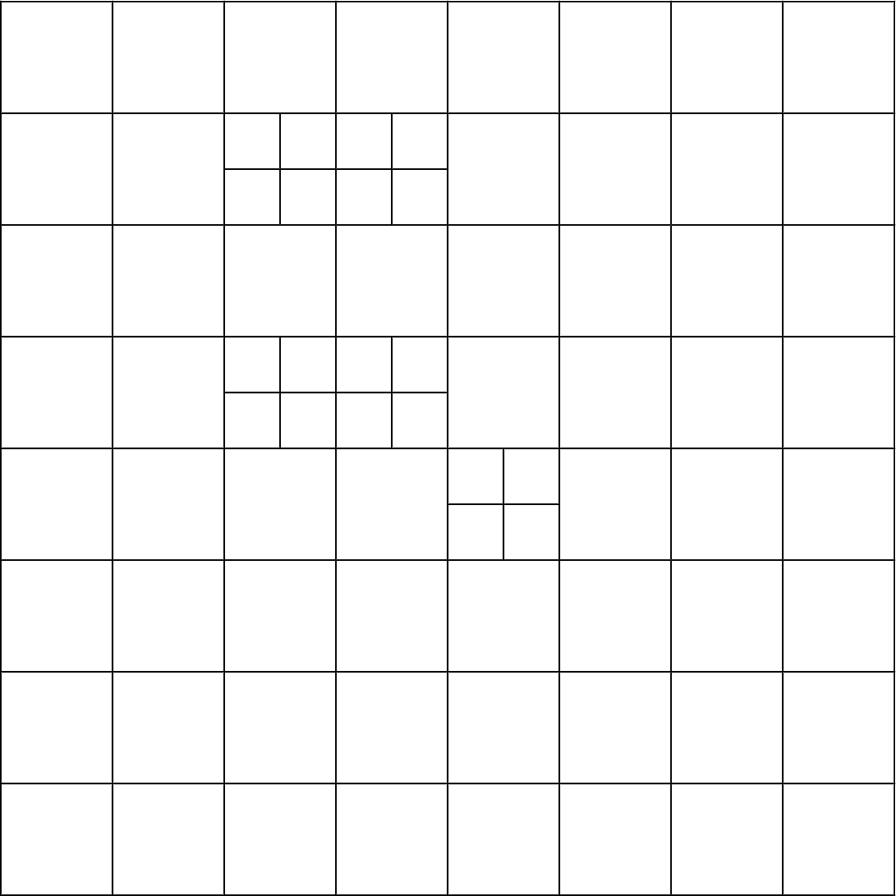
Write a WebGL 2 fragment shader that draws this pattern.

```glsl
#version 300 es
precision highp float;
// Thin black lines on white: an 8 by 8 grid of square cells, five of which
// are split again into quarters. Each line is the exact overlap of a pixel
// with a band around the nearest grid line or cell midline.

uniform vec2 u_resolution;
out vec4 fragColor;

// Share of a pixel, d away from a line's centre, that the line covers.
vec2 lineCoverage(vec2 d, float halfWidth, vec2 pixel) {
    vec2 upper = min(d + 0.5 * pixel, vec2(halfWidth));
    vec2 lower = max(d - 0.5 * pixel, vec2(-halfWidth));
    return clamp((upper - lower) / pixel, 0.0, 1.0);
}

// Cells that are split into quarters, counted from the lower left.
bool isSplit(vec2 cell) {
    bool inPair = (cell.x == 2.0 || cell.x == 3.0) && (cell.y == 4.0 || cell.y == 6.0);
    return inPair || cell == vec2(4.0, 3.0);
}

void main() {
    const float cells = 8.0;
    const float origin = 0.0009;
    const float cellSize = 0.12467;
    const float halfWidth = 0.00093;

    vec2 uv = gl_FragCoord.xy / u_resolution;
    vec2 pixel = 1.0 / u_resolution;
    vec2 grid = (uv - origin) / cellSize;

    // Main grid, with the outer lines included
    vec2 nearest = clamp(round(grid), 0.0, cells);
    vec2 ink = lineCoverage((grid - nearest) * cellSize, halfWidth, pixel);

    // Midlines of the split cells
    if (isSplit(floor(grid))) {
        vec2 toMiddle = (fract(grid) - 0.5) * cellSize;
        ink = max(ink, lineCoverage(toMiddle, halfWidth, pixel));
    }

    // Trim line ends at the outer frame
    float halfSide = 0.5 * cells * cellSize;
    vec2 inside = lineCoverage(uv - origin - halfSide, halfSide + halfWidth, pixel);
    float shade = max(ink.x, ink.y) * min(inside.x, inside.y);

    fragColor = vec4(vec3(1.0 - shade), 1.0);
}
```
